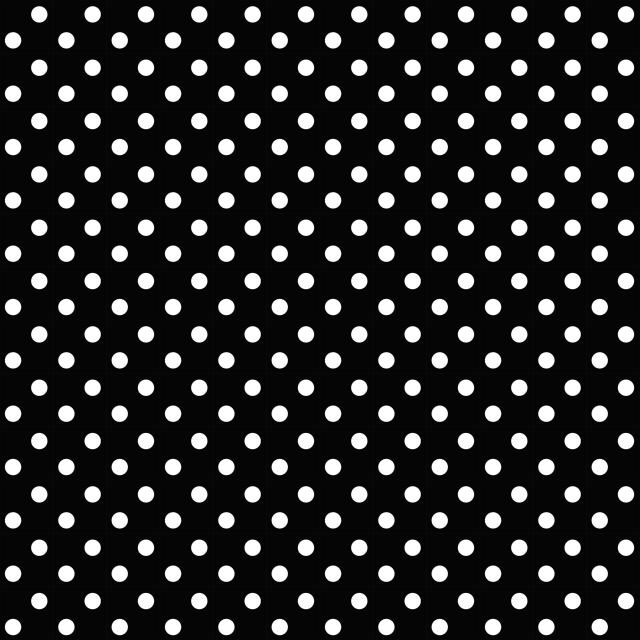
This pattern is drawn by a WebGL 1 fragment shader. Its source:

```glsl
precision highp float;
// White polka dots on near-black: a 12 by 12 grid of square cells, each with
// two dots on its rising diagonal, drawn as circle distances inside the cell.
// A barely lighter hairline marks the cell borders.

uniform vec2 u_resolution;

// Coverage of a disc, softened over about one pixel
float disc(vec2 p, vec2 center, float radius, float pixel) {
  float d = length(p - center) - radius;
  return 1.0 - smoothstep(-0.7 * pixel, 0.7 * pixel, d);
}

void main() {
  // Cell coordinates, 0 to 1 inside each repeat
  vec2 cell = fract(gl_FragCoord.xy / u_resolution * 12.0);
  float pixel = 12.0 / min(u_resolution.x, u_resolution.y);

  // Faint seam along the cell borders
  vec2 border = min(cell, 1.0 - cell);
  float seam = 1.0 - smoothstep(0.004, 0.004 + pixel, min(border.x, border.y));
  vec3 color = vec3(0.018 + 0.012 * seam);

  // Two dots per cell
  float dots = max(disc(cell, vec2(0.245, 0.243), 0.153, pixel),
                   disc(cell, vec2(0.737, 0.730), 0.153, pixel));
  color = mix(color, vec3(1.0), dots);

  gl_FragColor = vec4(color, 1.0);
}
```
